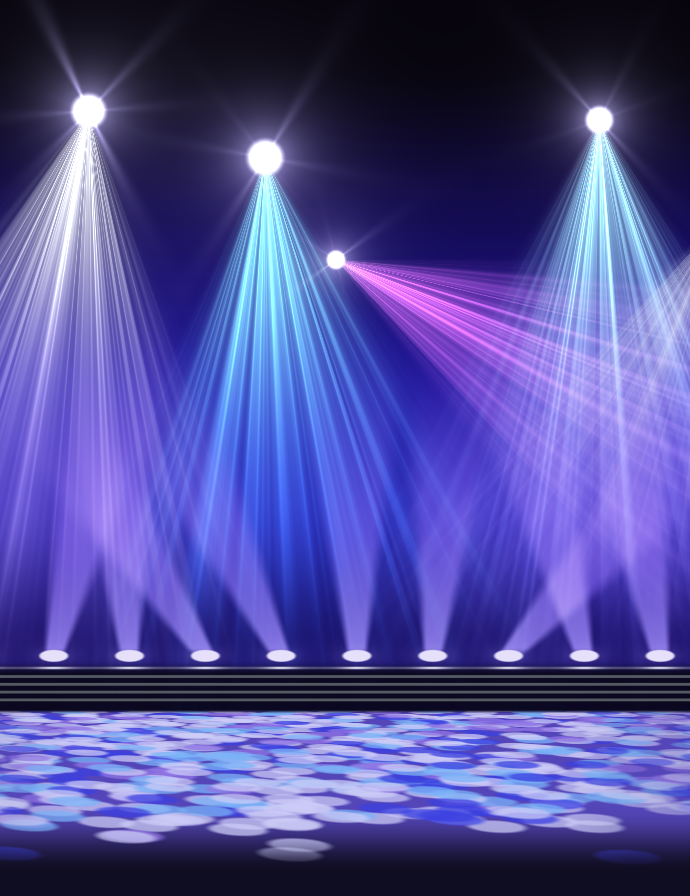
Give the GLSL for this background, as a Shadertoy shader.

```glsl
const vec3 NIGHT = vec3(0.02, 0.01, 0.045);
const vec3 INDIGO = vec3(0.075, 0.04, 0.36);
const vec3 ROYAL = vec3(0.10, 0.07, 0.58);
const vec3 WHITE = vec3(0.92, 0.93, 1.0);
const vec3 LAVENDER = vec3(0.53, 0.47, 0.94);
const vec3 VIOLET = vec3(0.40, 0.28, 0.90);
const vec3 MAGENTA = vec3(0.78, 0.36, 0.93);
const vec3 CYAN = vec3(0.42, 0.78, 1.0);
const vec3 AZURE = vec3(0.18, 0.36, 1.0);
const vec3 RAIL = vec3(0.42, 0.46, 0.46);
const vec2 LAMP_A = vec2(0.099, 0.876);
const vec2 LAMP_B = vec2(0.296, 0.824);
const vec2 LAMP_C = vec2(0.669, 0.866);
const vec2 LAMP_D = vec2(0.375, 0.710);
const vec2 LAMP_E = vec2(0.800, 0.750);
const float FLOOR_TOP = 0.206;
const float FOOT_Y = 0.268;
const float FOOT_START = 0.060;
const float FOOT_STEP = 0.0846;
const float HORIZON = 0.255;
const float ROW_STEP = 0.14;
const int PATCH_LAYERS = 10;

float hash(vec2 p) {
    return fract(sin(dot(p, vec2(127.1, 311.7))) * 43758.5);
}

float noise(float x, float seed) {
    float i = floor(x), f = fract(x);
    return mix(hash(vec2(i, seed)), hash(vec2(i + 1.0, seed)), f * f * (3.0 - 2.0 * f));
}

vec3 screen(vec3 base, vec3 light) {
    return 1.0 - (1.0 - base) * (1.0 - clamp(light, 0.0, 1.0));
}

// Fan of fine rays; angles are measured from straight down
vec3 fan(vec2 p, vec2 lamp, float aim, float spread, float reach, vec3 near, vec3 far) {
    vec2 d = p - lamp;
    float r = length(d), angle = atan(d.x, -d.y) - aim, seed = lamp.x * 91.0;
    float edge = 1.0 - smoothstep(0.35, 1.0, abs(angle) / spread);
    float broad = noise(angle * 13.0 + 40.0, seed);
    float mid = noise(angle * 38.0 + 90.0, seed + 1.0);
    float fine = noise(angle * 115.0 + 300.0, seed + 2.0);
    float rays = 0.22 + 0.70 * broad * mid + 0.36 * mid * fine + 0.32 * pow(fine, 4.0);
    float core = 0.95 * exp(-abs(angle) / spread * 2.2 - r * 4.5);
    return mix(near, far, smoothstep(0.10, 0.44, r)) * edge * (rays * 1.35 + core) * exp(-r / reach);
}

// Bulb, halo and star streaks
vec3 bulb(vec2 p, vec2 lamp, float radius, float flare) {
    vec2 d = p - lamp;
    float r = length(d), angle = atan(d.y, d.x) + lamp.x * 5.0;
    float disc = 1.0 - smoothstep(radius * 0.55, radius * 1.15, r);
    float halo = 0.85 * exp(-r / radius * 0.8) + 0.26 * exp(-r / radius * 0.33);
    float star = pow(abs(sin(angle * 3.0 + 0.4) * cos(angle * 5.0)), 7.0) * exp(-r / radius * 0.32);
    return vec3(disc) + vec3(0.76, 0.73, 1.0) * (halo + flare * star);
}

// Soft cones rising from the row of foot lamps
vec3 footBeams(vec2 p) {
    float tilt[9] = float[9](0.22, -0.06, -0.56, -0.44, -0.02, 0.08, 0.72, -0.24, -0.16);
    vec3 light = vec3(0.0);
    for (int i = 0; i < 9; i++) {
        vec2 d = p - vec2(FOOT_START + FOOT_STEP * float(i), FOOT_Y);
        vec2 axis = vec2(sin(tilt[i]), cos(tilt[i]));
        float along = dot(d, axis), across = abs(d.x * axis.y - d.y * axis.x);
        float cone = 1.0 - smoothstep(0.45, 1.0, across / (0.013 + 0.19 * max(along, 0.0)));
        float fade = exp(-max(along, 0.0) * 3.8) * (1.0 - smoothstep(0.13, 0.40, along));
        light = screen(light, mix(LAVENDER, VIOLET, smoothstep(0.0, 0.15, along)) * cone * fade * 0.88);
    }
    return light * smoothstep(FOOT_Y - 0.004, FOOT_Y + 0.01, p.y);
}

vec3 backdrop(vec2 p) {
    vec3 c = mix(INDIGO, ROYAL, smoothstep(0.28, 0.45, p.y));
    c = mix(c, INDIGO, smoothstep(0.54, 0.76, p.y));
    return mix(c, NIGHT, smoothstep(0.69, 0.94, p.y));
}

// Overlapping oval light spots, larger towards the viewer
vec3 stageFloor(vec2 p) {
    vec3 c = mix(vec3(0.06, 0.05, 0.13), vec3(0.33, 0.27, 0.72), smoothstep(0.025, 0.10, p.y));
    float centre = 1.0 - 0.35 * smoothstep(0.25, 0.46, abs(p.x - 0.35));
    float depth = max(HORIZON - p.y + 0.012 * (p.x - 0.38), 0.02);
    for (int i = 0; i < PATCH_LAYERS; i++) {
        float layer = float(i), shift = layer * 0.37;
        float v = log(depth) / ROW_STEP + shift;
        float row = floor(v);
        float rowDepth = exp((row + 0.5 - shift) * ROW_STEP);
        float u = p.x / (0.042 + 0.31 * rowDepth) + hash(vec2(row, layer)) * 9.0;
        vec2 id = vec2(floor(u) + layer * 31.0, row);
        vec2 q = vec2(fract(u), fract(v)) - 0.5;
        float tone = hash(id + 7.3);
        q -= (vec2(hash(id + 1.7), hash(id + 3.1)) - 0.5) * vec2(0.22, 0.3);
        q.y -= q.x * 0.25;
        float spot = 1.0 - smoothstep(0.70, 1.05, length(q / vec2(0.38, 0.30)));
        float density = mix(0.66, 0.08, smoothstep(0.160, 0.185, rowDepth));
        vec3 tint = tone < 0.50 ? vec3(0.80, 0.80, 0.97) : tone < 0.70 ? vec3(0.48, 0.70, 0.97)
            : tone < 0.85 ? vec3(0.23, 0.25, 0.88) : vec3(0.57, 0.46, 0.90);
        float strength = 0.74 * centre * smoothstep(0.025, 0.07, p.y);
        c = mix(c, tint * mix(0.75, 1.0, centre), spot * step(hash(id), density) * strength);
    }
    return c;
}

void mainImage(out vec4 fragColor, in vec2 fragCoord) {
    vec2 p = fragCoord / iResolution.y;
    float px = 1.0 / iResolution.y;
    vec3 c = backdrop(p);

    // Overhead fans
    vec3 light = fan(p, LAMP_A, -0.17, 0.60, 0.72, WHITE, LAVENDER);
    light = screen(light, fan(p, LAMP_B, 0.08, 0.56, 0.85, CYAN, AZURE));
    light = screen(light, fan(p, LAMP_C, 0.04, 0.62, 0.72, vec3(0.58, 0.84, 1.0), vec3(0.32, 0.34, 0.96)));
    light = screen(light, fan(p, LAMP_D, 1.11, 0.50, 0.55, MAGENTA, VIOLET));
    light = screen(light, 0.38 * fan(p, LAMP_E, -0.40, 0.55, 0.55, WHITE, VIOLET));
    c = screen(c, light * mix(0.22, 1.0, smoothstep(0.25, 0.44, p.y)));

    // Violet haze and foot beams
    vec2 hazeAt = (p - vec2(0.03, 0.46)) / vec2(0.20, 0.16);
    c = screen(c, VIOLET * 0.26 * exp(-dot(hazeAt, hazeAt)));
    hazeAt = (p - vec2(0.68, 0.46)) / vec2(0.22, 0.15);
    c = screen(c, VIOLET * 0.22 * exp(-dot(hazeAt, hazeAt)));
    c = screen(c, footBeams(p));

    // Stage front with rails
    vec3 front = mix(vec3(0.03, 0.02, 0.07), c, 0.16);
    float railPhase = abs(fract((p.y - 0.2145) / 0.0087) - 0.5) * 0.0087;
    float rails = (1.0 - smoothstep(0.0008, 0.0012 + px, railPhase)) * step(0.2145, p.y) * step(p.y, 0.2493);
    front = mix(front, RAIL, rails * 0.75);
    c = mix(front, c, smoothstep(0.248, 0.262, p.y));

    // Foot lamps and their thin reflections
    float slot = (fract((p.x - FOOT_START) / FOOT_STEP + 0.5) - 0.5) * FOOT_STEP;
    float oval = length(vec2(slot, p.y - FOOT_Y) / vec2(0.0165, 0.0068));
    c = screen(c, LAVENDER * 0.55 * exp(-oval * 1.1));
    c = mix(c, vec3(0.90, 0.88, 0.98), 1.0 - smoothstep(0.82, 1.12, oval));
    float glint = exp(-pow((p.y - 0.2545) / 0.0014, 2.0)) * (0.3 + 0.7 * exp(-pow(slot / 0.018, 2.0)));
    c = screen(c, WHITE * glint);

    // Floor, then overhead bulbs
    c = mix(stageFloor(p), c, smoothstep(FLOOR_TOP - 0.003, FLOOR_TOP + 0.002, p.y));
    c = screen(c, bulb(p, LAMP_A, 0.020, 0.70));
    c = screen(c, bulb(p, LAMP_B, 0.021, 0.30));
    c = screen(c, bulb(p, LAMP_C, 0.016, 0.30));
    c = screen(c, bulb(p, LAMP_D, 0.011, 0.35));
    fragColor = vec4(c, 1.0);
}
```
